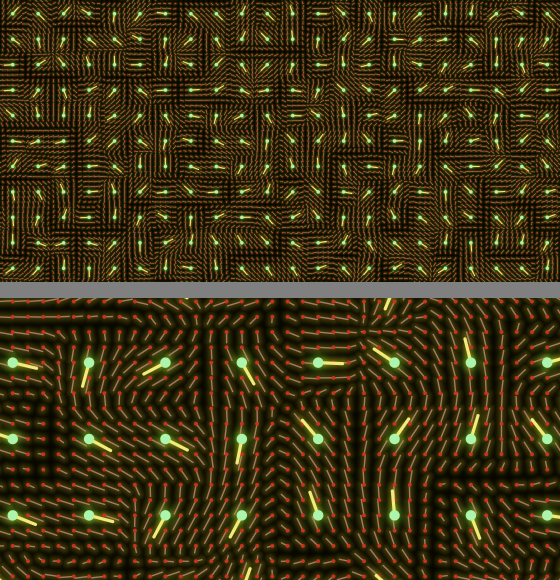
Top, the full canvas; bottom, a detail of the centre.
This pattern is drawn by a Shadertoy shader. Its source:

```glsl
// Gradient-noise vector field: bright lattice nodes with a fine grid of blended strokes.

// Random unit vector at an integer lattice node
vec2 nodeVector(vec2 node) {
    float angle = 6.2832 * fract(sin(dot(node, vec2(127.1, 311.7))) * 43758.5453);
    return vec2(cos(angle), sin(angle));
}

// Smooth blend of the four surrounding node vectors
vec2 field(vec2 p) {
    vec2 i = floor(p), f = fract(p);
    f = f * f * f * (f * (f * 6.0 - 15.0) + 10.0);
    return mix(mix(nodeVector(i), nodeVector(i + vec2(1, 0)), f.x),
               mix(nodeVector(i + vec2(0, 1)), nodeVector(i + vec2(1, 1)), f.x), f.y);
}

// Distance from p to the segment running from the origin to tip
float segmentDistance(vec2 p, vec2 tip) {
    float h = clamp(dot(p, tip) / max(dot(tip, tip), 1e-5), 0.0, 1.0);
    return length(p - h * tip);
}

// Antialiased coverage of a shape with the given half width
float cover(float d, float halfWidth, float pixel) {
    return clamp(0.5 + (halfWidth - d) / pixel, 0.0, 1.0);
}

float glow(float d, float radius) {
    return exp(-d * d / (radius * radius));
}

void mainImage(out vec4 fragColor, in vec2 fragCoord) {
    // 22 nodes across, with a node row on the vertical centre
    float pixel = 22.0 / iResolution.x;
    vec2 p = (fragCoord - 0.5 * iResolution.xy) * pixel + vec2(11.5, 6.0);

    // Nearest fine stroke and fine dot, five per node spacing
    float strokeDist = 1e3, dotDist = 1e3;
    vec2 fine = floor(p * 5.0 + 0.5);
    for (int y = -1; y <= 1; y++)
    for (int x = -1; x <= 1; x++) {
        vec2 base = (fine + vec2(x, y)) / 5.0;
        strokeDist = min(strokeDist, segmentDistance(p - base, 0.21 * field(base)));
        dotDist = min(dotDist, length(p - base));
    }

    // Nearest lattice arrow and node
    float arrowDist = 1e3, nodeDist = 1e3;
    vec2 nearest = floor(p + 0.5);
    for (int y = -1; y <= 1; y++)
    for (int x = -1; x <= 1; x++) {
        vec2 node = nearest + vec2(x, y);
        arrowDist = min(arrowDist, segmentDistance(p - node, 0.32 * nodeVector(node)));
        nodeDist = min(nodeDist, length(p - node));
    }

    // Halos
    vec3 col = vec3(0.02, 0.02, 0.0);
    col += vec3(0.20, 0.18, 0.025) * glow(strokeDist, 0.068);
    col += vec3(0.16, 0.16, 0.02) * glow(arrowDist, 0.09);
    col += vec3(0.10, 0.24, 0.05) * glow(nodeDist, 0.13);

    // Fine strokes and their red bases
    col = mix(col, vec3(0.76, 0.54, 0.50), 0.8 * cover(strokeDist, 0.009, pixel));
    col = mix(col, vec3(0.80, 0.19, 0.12), cover(dotDist, 0.025, pixel));

    // Lattice arrows and nodes
    col = mix(col, vec3(0.94, 0.92, 0.48), cover(arrowDist, 0.021, pixel));
    col = mix(col, vec3(0.68, 0.96, 0.68), cover(nodeDist, 0.068, pixel));
    fragColor = vec4(col, 1.0);
}
```
